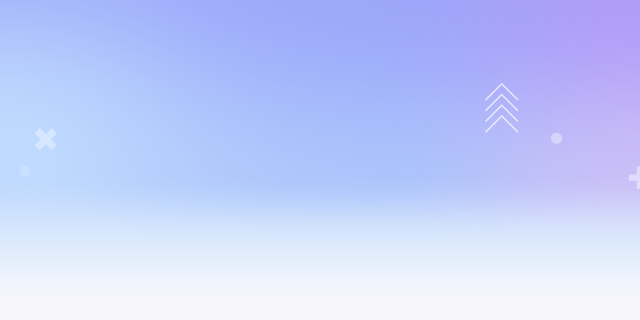
Write a Shadertoy shader that draws this background.

```glsl
// A periwinkle sky with a pale blue glow at left and violet at right, fading
// down to near white, with a few translucent marks. Smoothsteps blend the sky;
// distance functions draw the cross, plus, dots and stacked chevrons.

float box(vec2 p, vec2 halfSize) {
    vec2 d = abs(p) - halfSize;
    return length(max(d, vec2(0.0))) + min(max(d.x, d.y), 0.0);
}

float plusSign(vec2 p, vec2 arm) {
    return min(box(p, arm), box(p, arm.yx));
}

// Four chevrons: fold about the axis, then repeat along it
float chevronStack(vec2 p) {
    float spacing = 0.0335;
    p.x = abs(p.x);
    float index = clamp(floor(0.5 - (p.x + p.y) / spacing), 0.0, 3.0);
    p.y += index * spacing;
    float along = clamp(0.5 * (p.x - p.y), 0.0, 0.049);
    return length(p - along * vec2(1.0, -1.0)) - 0.0022;
}

float cover(float dist) {
    float edge = 0.75 / iResolution.y;
    return 1.0 - smoothstep(-edge, edge, dist);
}

vec3 sky(vec2 p) {
    // Vertical blend, tilted slightly toward the right
    float height = smoothstep(0.40, 1.02, p.y + 0.06 * (p.x - 1.0));
    vec3 color = mix(vec3(0.67, 0.77, 0.985), vec3(0.61, 0.655, 0.98), height);

    // Side glows
    vec2 glow = (p - vec2(0.0, 0.48)) * vec2(1.67, 2.0);
    color = mix(color, vec3(0.75, 0.855, 0.995), exp(-dot(glow, glow)));
    vec3 violet = mix(vec3(0.79, 0.75, 0.97), vec3(0.69, 0.615, 0.975),
                      smoothstep(0.42, 1.0, p.y));
    color = mix(color, violet, smoothstep(1.15, 2.0, p.x));

    // Lower fade through pale blue to near white
    color = mix(vec3(0.86, 0.915, 0.992), color, smoothstep(0.22, 0.46, p.y));
    return mix(vec3(0.968, 0.968, 0.985), color, smoothstep(0.04, 0.28, p.y));
}

void mainImage(out vec4 fragColor, in vec2 fragCoord) {
    // Both axes scale with the canvas: x runs 0..2, y runs 0..1
    vec2 p = fragCoord / iResolution.xy * vec2(2.0, 1.0);
    vec3 color = sky(p);
    vec3 white = vec3(0.96, 0.97, 1.0);

    // Diagonal cross and plus
    vec2 q = p - vec2(0.143, 0.565);
    q = vec2(q.x + q.y, q.y - q.x) * 0.7071;
    color = mix(color, white, 0.45 * cover(plusSign(q, vec2(0.038, 0.0115))));
    float plusDist = plusSign(p - vec2(2.0, 0.445), vec2(0.035, 0.010));
    color = mix(color, white, 0.5 * cover(plusDist));

    // Dots
    color = mix(color, white, 0.22 * cover(length(p - vec2(0.079, 0.465)) - 0.017));
    color = mix(color, white, 0.42 * cover(length(p - vec2(1.739, 0.568)) - 0.0175));

    // Stacked chevrons
    color = mix(color, white, 0.85 * cover(chevronStack(p - vec2(1.568, 0.738))));

    fragColor = vec4(color, 1.0);
}
```
